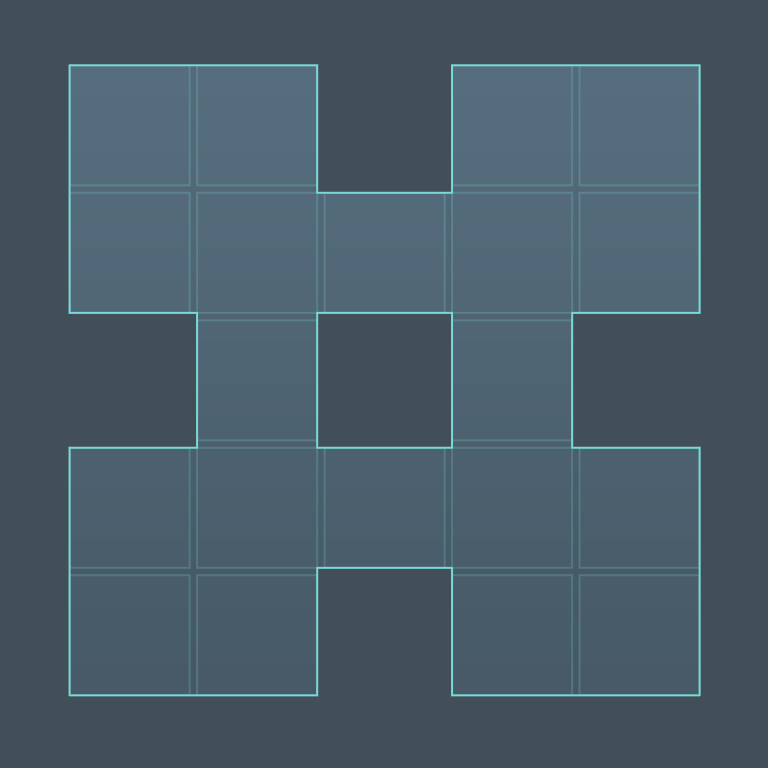
A three.js fragment shader for this background:

```glsl
// Draws a symmetric block of glassy square tiles with a bright cyan outline on slate.
varying vec2 vUv;

const float PITCH = 0.166;      // distance between tile centres
const float TILE_HALF = 0.0782; // half the side of one tile

float boxDistance(vec2 p, float halfSide) {
  vec2 d = abs(p) - halfSide;
  return length(max(d, 0.0)) + min(max(d.x, d.y), 0.0);
}

// Coverage of the region where the distance is negative.
float fillMask(float d, float pixel) {
  return clamp(0.5 - d / pixel, 0.0, 1.0);
}

float strokeMask(float d, float pixel) {
  return fillMask(abs(d) - 0.0013, pixel);
}

// Five by five block with square holes at the centre and in the middle of each side.
float blockDistance(vec2 p) {
  float holeHalf = PITCH - TILE_HALF;
  vec2 a = abs(p);
  float holes = boxDistance(p, holeHalf);
  holes = min(holes, boxDistance(a - vec2(2.0 * PITCH, 0.0), holeHalf));
  holes = min(holes, boxDistance(a - vec2(0.0, 2.0 * PITCH), holeHalf));
  return max(boxDistance(p, 2.0 * PITCH + TILE_HALF), -holes);
}

void main() {
  float pixel = max(fwidth(vUv.x), 0.0001);
  vec2 p = vUv - vec2(0.5008, 0.5048);
  vec3 slate = vec3(0.263, 0.310, 0.345);
  vec3 cyan = vec3(0.48, 0.88, 0.87);

  // Glass fill, lighter towards the top
  float height = smoothstep(0.05, 0.95, vUv.y);
  vec3 glass = mix(vec3(0.280, 0.353, 0.408), vec3(0.335, 0.427, 0.490), height);

  // Faint tile borders, with slightly darker gaps between them
  vec2 cell = p - PITCH * floor(p / PITCH + 0.5);
  float tile = boxDistance(cell, TILE_HALF);
  glass *= mix(0.975, 1.0, fillMask(tile, pixel));
  glass = mix(glass, cyan, 0.21 * strokeMask(tile, pixel));

  // Block silhouette and its outline
  float block = blockDistance(p);
  vec3 color = mix(slate, glass, fillMask(block, pixel));
  color = mix(color, cyan, 0.95 * strokeMask(block, pixel));

  gl_FragColor = vec4(color, 1.0);
}
```
